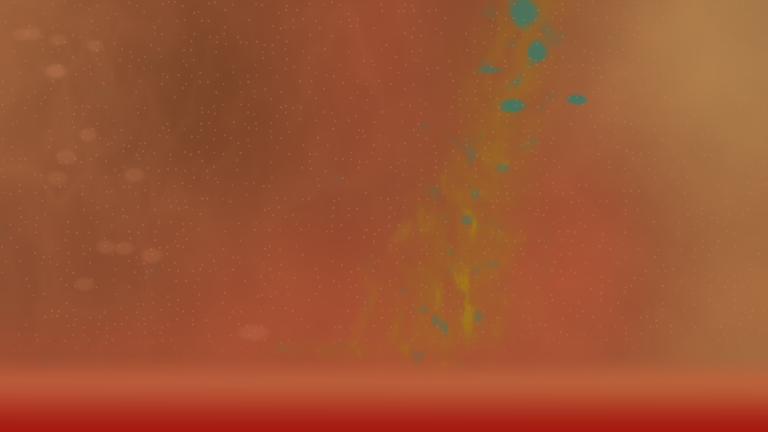
This background is drawn by a Shadertoy shader. Its source:

```glsl
const vec3 BROWN = vec3(0.53, 0.29, 0.18);
const vec3 UMBER = vec3(0.45, 0.25, 0.14);
const vec3 TAN = vec3(0.64, 0.41, 0.24);
const vec3 SAND = vec3(0.67, 0.50, 0.30);
const vec3 CORAL = vec3(0.69, 0.31, 0.20);
const vec3 OLIVE = vec3(0.61, 0.43, 0.13);
const vec3 OCHRE = vec3(0.66, 0.50, 0.08);
const vec3 TEAL = vec3(0.20, 0.48, 0.42);
const vec3 SMOKE = vec3(0.76, 0.49, 0.33);
const vec3 FLOOR_TOP = vec3(0.73, 0.37, 0.23);
const vec3 FLOOR_BASE = vec3(0.65, 0.09, 0.06);

vec2 hash2(vec2 p) {
    vec3 q = fract(p.xyx * vec3(0.1031, 0.1030, 0.0973));
    q += dot(q, q.yzx + 33.33);
    return fract((q.xx + q.yz) * q.zy);
}

float gradientNoise(vec2 p) {
    vec2 i = floor(p), f = fract(p);
    vec2 u = f * f * f * (f * (f * 6.0 - 15.0) + 10.0);
    vec2 e = vec2(0.0, 1.0);
    float a = dot(hash2(i) * 2.0 - 1.0, f);
    float b = dot(hash2(i + e.yx) * 2.0 - 1.0, f - e.yx);
    float c = dot(hash2(i + e.xy) * 2.0 - 1.0, f - e.xy);
    float d = dot(hash2(i + e.yy) * 2.0 - 1.0, f - e.yy);
    return mix(mix(a, b, u.x), mix(c, d, u.x), u.y);
}

float fbm(vec2 p) {
    float sum = 0.0, amp = 0.6;
    for (int i = 0; i < 5; i++) {
        sum += amp * gradientNoise(p);
        p = mat2(1.6, 1.2, -1.2, 1.6) * p + 7.3;
        amp *= 0.5;
    }
    return sum;
}

// Soft elliptical spot: 1 at the centre, fading to 0.
float glow(vec2 p, vec2 centre, vec2 radius) {
    vec2 d = (p - centre) / radius;
    return exp(-dot(d, d));
}

// Ragged drop with a soft outline.
float drop(vec2 p, vec2 centre, vec2 radius, float ragged) {
    return smoothstep(0.25, 0.8, glow(p, centre, radius) + ragged);
}

// One jittered grain per grid cell.
float dust(vec2 p, float cells, float share, float pixel) {
    vec2 g = p * cells, id = floor(g);
    vec2 centre = 0.2 + 0.6 * hash2(id);
    vec2 rnd = hash2(id + 71.0);
    float r = 0.0018 * cells * (0.5 + 0.5 * rnd.y);
    float d = length(fract(g) - centre);
    return step(rnd.x, share) * smoothstep(r + pixel * cells, r * 0.3, d);
}

vec3 backdrop(vec2 uv, float cloud) {
    vec3 col = mix(BROWN, TAN, smoothstep(0.6, 0.95, uv.x + cloud * 0.1));
    col = mix(col, TAN, 0.65 * glow(uv, vec2(0.0, 1.0), vec2(0.2, 0.4)));
    col = mix(col, UMBER, 0.8 * glow(uv, vec2(0.29, 0.77), vec2(0.16, 0.28)));
    col = mix(col, CORAL, 0.45 * glow(uv, vec2(0.49, 0.85), vec2(0.14, 0.4)));
    col = mix(col, CORAL, 0.75 * glow(uv, vec2(0.45, 0.27), vec2(0.25, 0.24)));
    col = mix(col, CORAL, 0.75 * glow(uv, vec2(0.75, 0.4), vec2(0.12, 0.3)));
    col = mix(col, CORAL, 0.55 * smoothstep(0.35, 0.13, uv.y) * smoothstep(1.0, 0.5, uv.x));
    return mix(col, SAND, 0.75 * glow(uv, vec2(0.97, 0.9), vec2(0.18, 0.35)));
}

vec3 addSmoke(vec3 col, vec2 uv, vec2 p, float cloud) {
    vec2 warped = p + 0.12 * vec2(cloud, fbm(p * 3.0 + 19.0));
    float strands = pow(1.0 - abs(fbm(warped * vec2(6.0, 3.5))), 6.0);
    float reach = glow(uv, vec2(0.05, 0.72), vec2(0.24, 0.4))
                + 0.5 * glow(uv, vec2(0.46, 0.75), vec2(0.1, 0.4)) + 0.15;
    col = mix(col, SMOKE, 0.17 * strands * reach);

    // Small puffs drift in rows down the left side.
    for (int i = 0; i < 12; i++) {
        float k = float(i);
        vec2 rnd = hash2(vec2(k, 4.0));
        float row = mod(k, 3.0);
        vec2 centre = vec2(0.02 + 0.13 * rnd.x + 0.04 * row, 0.9 - 0.26 * row + 0.12 * (rnd.y - 0.5));
        float puff = drop(uv, centre, vec2(0.014, 0.018), cloud * 0.6);
        col = mix(col, SMOKE, 0.22 * puff);
    }
    float low = drop(uv, vec2(0.33, 0.23), vec2(0.022, 0.02), cloud * 0.4);
    float high = drop(uv, vec2(0.073, 0.835), vec2(0.018, 0.022), cloud * 0.4);
    return mix(col, SMOKE, 0.22 * low + 0.4 * high);
}

vec3 addPlume(vec3 col, vec2 uv, vec2 p, float cloud) {
    // The column leans right as it rises and spreads near its foot.
    float axis = 0.535 + 0.155 * uv.y + 0.05 * cloud;
    float width = mix(0.075, 0.05, smoothstep(0.25, 0.8, uv.y));
    float offset = (uv.x - axis) / width;
    float body = exp(-offset * offset) * smoothstep(0.1, 0.24, uv.y);
    body = max(body, 0.6 * glow(uv, vec2(0.45, 0.19), vec2(0.08, 0.025)));
    float grain = fbm(p * vec2(15.0, 12.0) + cloud * 2.0);
    col = mix(col, OLIVE, body * clamp(0.48 + grain, 0.0, 0.85));
    float lower = smoothstep(0.75, 0.5, uv.y);
    col = mix(col, OCHRE, 0.65 * body * lower * smoothstep(0.08, 0.35, grain));
    float flecks = smoothstep(0.1, 0.4, fbm(p * 17.0 + 31.0));
    col = mix(col, TEAL, 0.5 * body * flecks);

    // Ink drops near the head of the column.
    float ragged = grain * 0.9;
    float ink = drop(uv, vec2(0.68, 0.975), vec2(0.022, 0.04), ragged);
    ink = max(ink, drop(uv, vec2(0.70, 0.88), vec2(0.014, 0.028), ragged));
    ink = max(ink, drop(uv, vec2(0.752, 0.77), vec2(0.016, 0.015), ragged * 0.4));
    ink = max(ink, drop(uv, vec2(0.67, 0.755), vec2(0.019, 0.018), ragged));
    ink = max(ink, 0.7 * drop(uv, vec2(0.64, 0.838), vec2(0.022, 0.009), ragged));
    return mix(col, TEAL, 0.75 * ink);
}

void mainImage(out vec4 fragColor, in vec2 fragCoord) {
    vec2 uv = fragCoord / iResolution.xy;
    vec2 p = fragCoord / iResolution.y;
    float cloud = fbm(p * 3.0);

    vec3 col = backdrop(uv, cloud) * (1.0 + 0.12 * cloud);
    col = addSmoke(col, uv, p, cloud);
    col = addPlume(col, uv, p, cloud);

    // Blurred floor, deepening to red at the lower edge.
    vec3 ground = mix(FLOOR_BASE, FLOOR_TOP, smoothstep(-0.01, 0.125, uv.y));
    ground.g += 0.03 * (uv.x - 0.5) * smoothstep(0.0, 0.1, uv.y);
    col = mix(col, ground, smoothstep(0.18, 0.11, uv.y + 0.01 * cloud));

    float grains = dust(p, 55.0, 0.35, 1.0 / iResolution.y);
    col = mix(col, SMOKE, 0.4 * grains * smoothstep(0.14, 0.25, uv.y));
    fragColor = vec4(col, 1.0);
}
```
